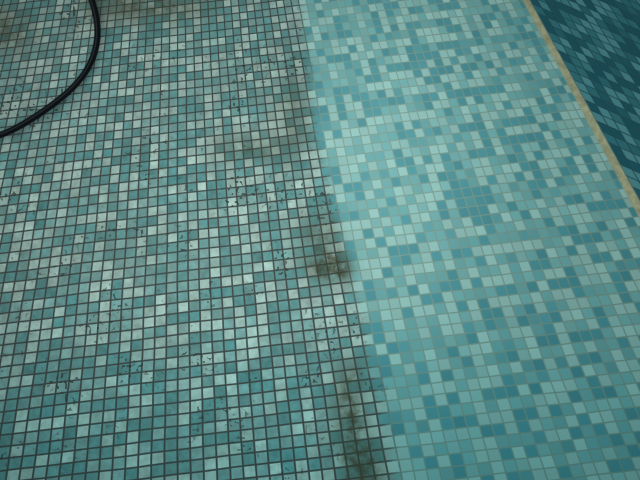
A Shadertoy shader for this texture:

```glsl
// Mosaic floor of small glass tiles seen at a slant: a grimy left half, a washed right half,
// a sandy kerb with a dark tiled wall beyond it, and a black hose in the upper left corner.
// Tile coordinates come from a perspective warp; hashes pick shades, gradient noise adds grime.

float hash(vec2 cell) {
    vec3 q = fract(vec3(cell.xyx) * 0.1031);
    q += dot(q, q.yzx + 33.33);
    return fract((q.x + q.y) * q.z);
}

float cornerSlope(vec2 cell, vec2 offset) {
    float angle = 6.2832 * hash(cell);
    return dot(vec2(cos(angle), sin(angle)), offset);
}

float gradientNoise(vec2 p) {
    vec2 i = floor(p), f = fract(p);
    vec2 s = f * f * f * (f * (f * 6.0 - 15.0) + 10.0);
    vec2 e = vec2(1, 0);
    float low = mix(cornerSlope(i, f), cornerSlope(i + e, f - e), s.x);
    float high = mix(cornerSlope(i + e.yx, f - e.yx), cornerSlope(i + 1.0, f - 1.0), s.x);
    return mix(low, high, s.y);
}

float fbm(vec2 p) {
    float sum = 0.0, gain = 0.6;
    for (int i = 0; i < 4; i++) {
        sum += gain * gradientNoise(p);
        p = mat2(1.6, 1.2, -1.2, 1.6) * p + 7.3;
        gain *= 0.55;
    }
    return sum;
}

// Coverage of the tile face inside its cell, one on the tile and zero on the joint
float tileFace(vec2 grid, float joint) {
    vec2 soft = fwidth(grid) * 0.75;
    vec2 edge = 0.5 - abs(fract(grid) - 0.5);
    vec2 face = smoothstep(joint - soft, joint + soft, edge);
    return face.x * face.y;
}

float blob(vec2 p, vec2 centre, vec2 radius) {
    vec2 d = (p - centre) / radius;
    return exp(-dot(d, d));
}

// Three glass shades picked at random per tile
vec3 shade(float pick, vec3 dark, vec3 middle, vec3 light) {
    return mix(mix(dark, middle, smoothstep(0.2, 0.42, pick)), light, smoothstep(0.55, 0.75, pick));
}

void mainImage(out vec4 fragColor, in vec2 fragCoord) {
    vec2 p = fragCoord / iResolution.y;

    // Columns meet far above the canvas; rows shrink with distance and tilt slightly
    float depth = 2.3385 - p.y;
    float side = p.x - 0.37;
    vec2 grid = vec2(85.0 * side / depth, 90.0 * log(depth + 0.12 * side));
    vec2 bent = grid + 0.08 * vec2(gradientNoise(p * 9.0), gradientNoise(p * 9.0 + 40.0));
    vec2 cell = floor(bent);
    float pick = hash(cell + 200.0);
    float tone = hash(cell + 531.0) - 0.5;

    float cloud = fbm(p * 7.0);
    float grain = fbm(p * 55.0);
    float border = 16.5 - 1.3 * exp(-pow((p.y - 0.7) / 0.22, 2.0));
    float washed = smoothstep(-1.0, 0.9, grid.x - border + 1.0 * cloud + 0.7 * grain);

    // Washed tiles with pale sandy joints, brightest near the border
    vec3 clean = shade(pick, vec3(0.26, 0.53, 0.56), vec3(0.38, 0.62, 0.62), vec3(0.51, 0.70, 0.68));
    clean *= 1.0 + 0.08 * tone;
    clean = mix(vec3(0.42, 0.56, 0.52), clean, tileFace(bent, 0.055));
    float glow = blob(p, vec2(0.77, 0.66), vec2(0.27, 0.42));
    clean = clean * (0.91 + 0.05 * glow) + vec3(0.09, 0.09, 0.085) * glow;

    // Grimy tiles with dark joints, chalky bloom and clustered specks
    vec3 dirty = shade(pick, vec3(0.29, 0.50, 0.50), vec3(0.40, 0.57, 0.56), vec3(0.57, 0.69, 0.66));
    dirty *= 1.04 + 0.18 * tone + 0.25 * grain;
    dirty = mix(dirty, vec3(0.46, 0.54, 0.51), clamp(0.22 + 0.4 * cloud, 0.0, 0.5));
    dirty = mix(vec3(0.24, 0.28, 0.27), dirty, tileFace(bent, 0.07));
    float cluster = smoothstep(0.0, 0.35, fbm(p * 11.0 + 19.0));
    float speck = smoothstep(0.18, 0.38, gradientNoise(p * 120.0)) * cluster;
    dirty = mix(dirty, vec3(0.17, 0.20, 0.19), 0.65 * speck);
    dirty *= 0.97 + 0.1 * blob(p, vec2(0.48, 0.45), vec2(0.4));

    vec3 color = mix(dirty, clean, washed);

    // Brown silt along the washed border and in the far corner
    float silt = blob(p, vec2(0.70, 0.443), vec2(0.05, 0.025)) * 1.1;
    silt += 0.5 * blob(p, vec2(0.67, 0.50), vec2(0.05, 0.06));
    silt += 0.5 * blob(p, vec2(0.52, 0.69), vec2(0.07, 0.03));
    silt += 0.35 * blob(p, vec2(0.61, 0.77), vec2(0.04, 0.10));
    silt += 0.6 * blob(p, vec2(0.30, 0.99), vec2(0.14, 0.035));
    silt += 0.6 * blob(p, vec2(0.01, 0.94), vec2(0.06, 0.05));
    silt += 0.7 * blob(p, vec2(0.73, 0.15), vec2(0.035, 0.09));
    silt += 0.7 * blob(p, vec2(0.76, 0.02), vec2(0.05, 0.08));
    silt *= (1.0 - 0.8 * washed) * clamp(0.75 + 1.3 * grain + 0.8 * cloud, 0.0, 1.3);
    color = mix(color, vec3(0.23, 0.25, 0.19), clamp(silt, 0.0, 0.8));

    // Wall of skewed dark tiles beyond the kerb
    vec2 wallGrid = vec2(grid.x - 46.6, 0.8 * grid.y - 0.6 * grid.x);
    float wallPick = hash(floor(wallGrid) + 77.0);
    vec3 wall = shade(wallPick, vec3(0.11, 0.30, 0.34), vec3(0.17, 0.39, 0.42), vec3(0.26, 0.48, 0.50));
    wall = mix(vec3(0.13, 0.28, 0.31), wall, tileFace(wallGrid, 0.05));
    float soft = fwidth(grid.x);
    color = mix(color, wall, smoothstep(-soft, soft, grid.x - 46.3));
    float kerb = 1.0 - smoothstep(0.5 - soft, 0.5 + soft, abs(grid.x - 46.1));
    color = mix(color, vec3(0.53, 0.56, 0.45) * (1.0 + 0.3 * grain), kerb);

    // Hose: a slightly uneven ring with a thin sheen
    vec2 arm = p - vec2(-0.043, 0.957);
    float ring = 0.240 + 0.009 * cos(4.3 * (atan(-arm.y, arm.x) - 0.24));
    float hose = length(arm) - ring;
    float pixel = 1.0 / iResolution.y;
    color *= 1.0 - 0.25 * exp(-pow((hose - 0.006) / 0.012, 2.0));
    vec3 rubber = vec3(0.05, 0.07, 0.08) + 0.1 * exp(-pow((hose + 0.002) / 0.0018, 2.0));
    color = mix(color, rubber, 1.0 - smoothstep(-pixel, pixel, abs(hose) - 0.0065));

    // Corner falloff and cool tint toward the lower edge
    vec2 off = (p - vec2(0.70, 0.54)) / vec2(0.75, 0.62);
    color *= 1.04 - 0.13 * dot(off, off);
    color *= mix(vec3(0.82, 0.96, 0.98), vec3(1), smoothstep(0.0, 0.45, p.y));
    fragColor = vec4(color, 1.0);
}
```
